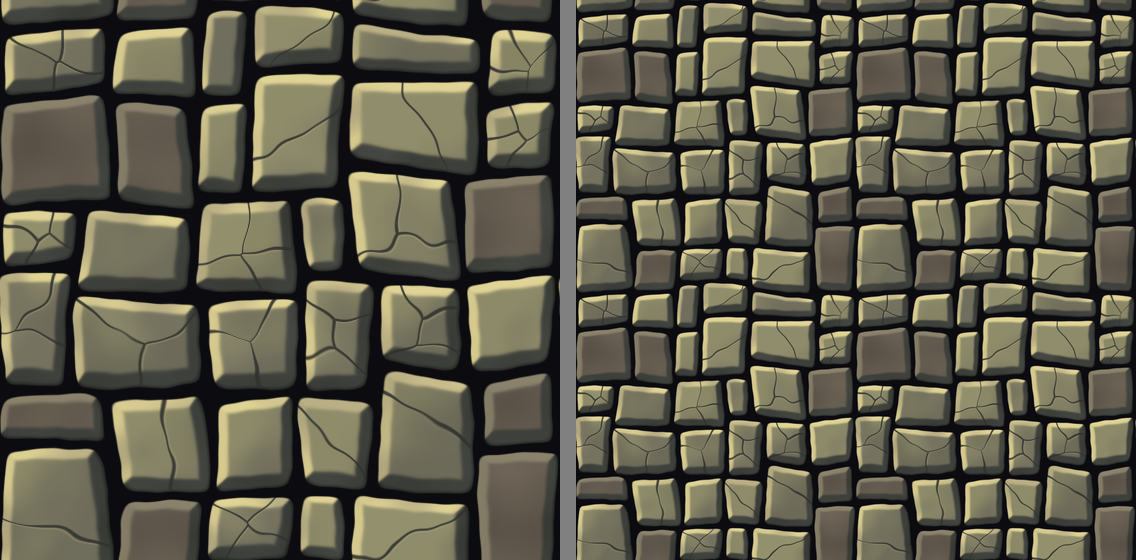
Left, the tile; right, the same tile 2 across and 2 down.
Give the GLSL for this texture, as a WebGL 2 fragment shader.

```glsl
#version 300 es
precision highp float;
// Seamless wall of bevelled, cracked olive stones set in dark mortar.

uniform vec2 u_resolution;
out vec4 fragColor;

const float GRID = 6.0;          // stones per side, must be even
const float JITTER = 0.29;       // variation of stone size, in cells
const float TILT = 0.09;         // slant of each stone side
const float GAP = 0.0085;        // half width of the mortar
const float WARP = 0.036;        // large bending of the rows
const float WOBBLE = 0.005;      // small bending of the outlines
const float ROUNDING = 120.0;    // higher is sharper outer corners
const float MITRE = 650.0;       // sharpness between bevel and face
const vec4 BEVEL = vec4(0.017, 0.017, 0.022, 0.027); // left, top, right, bottom
const float CRACK_WIDTH = 0.0021;
const float BROWN_SHARE = 0.2;
const float CRACKED_SHARE = 0.8;

const vec3 MORTAR = vec3(0.045, 0.045, 0.062);
const vec3 SHADE = vec3(0.24, 0.25, 0.23);
const vec3 GREY = vec3(0.44, 0.43, 0.36);
const vec3 OLIVE = vec3(0.55, 0.54, 0.41);
const vec3 TAN = vec3(0.73, 0.69, 0.52);
const vec3 CREAM = vec3(0.88, 0.83, 0.585);
const vec3 BROWN = vec3(0.39, 0.355, 0.31);
const vec3 BROWN_LIGHT = vec3(0.54, 0.51, 0.42);
const float TAU = 6.28319;

struct Stone {
  float dist;      // rounded outline
  vec4 sides;      // distance to left, top, right, bottom
  vec2 local;      // position from the centre
  vec2 halfSize;
  vec2 id;
};

vec3 hash(vec2 cell, float seed) {
  uvec3 v = uvec3(vec3(cell, seed)) * 1664525u + 1013904223u;
  v.x += v.y * v.z; v.y += v.z * v.x; v.z += v.x * v.y;
  v ^= v >> 16u;
  v.x += v.y * v.z; v.y += v.z * v.x; v.z += v.x * v.y;
  return vec3(v >> 8u) / 16777216.0;
}

float slope(vec2 corner, vec2 p, float period, float seed) {
  return dot(hash(mod(corner, period), seed).xy * 2.0 - 1.0, p - corner);
}

// Gradient noise over the unit square, wrapping after one unit.
float noise(vec2 uv, float period, float seed) {
  vec2 p = uv * period, i = floor(p), f = p - i, e = vec2(0, 1);
  vec2 u = f * f * f * (f * (f * 6.0 - 15.0) + 10.0);
  return mix(mix(slope(i, p, period, seed), slope(i + e.yx, p, period, seed), u.x),
             mix(slope(i + e, p, period, seed), slope(i + 1.0, p, period, seed), u.x), u.y);
}

vec2 noise2(vec2 uv, float period, float seed) {
  return vec2(noise(uv, period, seed), noise(uv, period, seed + 1.0));
}

float joint(vec2 vertex) {
  return JITTER * (2.0 * hash(mod(vertex, GRID), 1.0).x - 1.0);
}

// Joints run upright through even vertices and level through odd ones.
Stone stoneAt(vec2 p, vec2 cell) {
  Stone s;
  s.id = mod(cell, GRID);
  float a = joint(cell), b = joint(cell + vec2(1, 0));
  float c = joint(cell + vec2(0, 1)), d = joint(cell + 1.0);
  bool even = mod(cell.x + cell.y, 2.0) < 0.5;
  vec2 low = even ? vec2(a, b) : vec2(c, a);
  vec2 high = 1.0 + (even ? vec2(d, c) : vec2(b, d));
  s.halfSize = 0.5 * (high - low) / GRID;
  s.local = (p - cell - 0.5 * (low + high)) / GRID;
  vec4 tilt = TILT * (2.0 * vec4(hash(s.id, 2.0), hash(s.id, 3.0).x) - 1.0);
  s.sides = vec4(-s.local.x, s.local.y, s.local.x, -s.local.y) - s.halfSize.xyxy.xyxy
          + tilt * s.local.yxyx + GAP;
  s.dist = log(dot(exp(ROUNDING * s.sides), vec4(1))) / ROUNDING;
  return s;
}

// Splits a stone into shards: border distance, upward-left facing, shard tone.
vec3 shards(Stone s, vec2 p) {
  vec2 sites[4];
  int count = 2 + int(hash(s.id, 5.0).x * 2.99), nearest = 0;
  float turn = TAU * hash(s.id, 5.0).y;
  for (int i = 0; i < count; i++) {
    vec3 r = hash(s.id, 10.0 + float(i));
    float angle = turn + TAU * (float(i) + 0.6 * (r.x - 0.5)) / float(count);
    sites[i] = s.halfSize * (0.35 + 0.5 * r.y) * vec2(cos(angle), sin(angle));
    if (distance(p, sites[i]) < distance(p, sites[nearest])) nearest = i;
  }
  vec3 result = vec3(1, 0, hash(s.id, 10.0 + float(nearest)).z);
  for (int i = 0; i < count; i++) {
    if (i == nearest) continue;
    vec2 outward = normalize(sites[i] - sites[nearest]);
    float border = dot(0.5 * (sites[i] + sites[nearest]) - p, outward);
    if (border < result.x) result.xy = vec2(border, dot(outward, vec2(-0.6, 0.8)));
  }
  return result;
}

void main() {
  vec2 uv = gl_FragCoord.xy / u_resolution;
  float soft = max(1.0 / min(u_resolution.x, u_resolution.y), 0.0012);
  vec2 p = GRID * (uv + WARP * noise2(uv, 3.0, 20.0) + WOBBLE * noise2(uv, 22.0, 22.0));

  // Stone under this point
  Stone s = stoneAt(p, floor(p));
  for (int k = 0; k < 9; k++) {
    Stone other = stoneAt(p, floor(p) + vec2(k % 3, k / 3) - 1.0);
    if (other.dist < s.dist) s = other;
  }
  vec3 r = hash(s.id, 4.0);
  bool brown = r.x < BROWN_SHARE;
  float mottle = noise(uv, 9.0, 24.0);

  // Flat face and four bevels, blended at the mitres
  float warmth = 0.6 + 0.9 * (r.y - 0.5) + 0.7 * mottle + 3.0 * (s.local.y - s.local.x);
  vec3 face = brown ? BROWN * (1.0 + 0.2 * mottle) : mix(GREY, OLIVE, smoothstep(0.1, 0.9, warmth));
  vec3 lit = brown ? BROWN_LIGHT : mix(TAN, CREAM, smoothstep(-0.3, 0.15, mottle + 0.4 * (r.z - 0.5)));
  vec3 dark = SHADE * (1.0 + 0.25 * mottle) * (1.0 - 0.3 * smoothstep(-0.007, 0.0, s.dist));
  float fit = min(1.0, min(s.halfSize.x, s.halfSize.y) / 0.06);
  vec4 w = exp(MITRE * clamp(s.sides + BEVEL * fit, -0.06, 0.06));
  float total = 1.0 + w.x + w.y + w.z + w.w;

  // Cracks with a lit lower lip
  float lip = 0.0, crack = 0.0;
  if (!brown && r.z < CRACKED_SHARE && fit >= 0.9) {
    vec3 shard = shards(s, s.local + 0.03 * noise2(uv, 14.0, 26.0));
    float width = CRACK_WIDTH * clamp(1.0 + 1.6 * noise(uv, 11.0, 28.0), 0.3, 1.5);
    crack = 1.0 - smoothstep(width - soft, width + soft, shard.x);
    lip = smoothstep(0.2, 0.8, shard.y) * (1.0 - smoothstep(width, width + 0.0045, shard.x));
    face *= 0.95 + 0.1 * shard.z;
  }
  face = mix(face, TAN, 0.45 * lip);
  vec3 color = (face + lit * (0.95 * w.x + w.y) + dark * (w.z + w.w)) / total;
  color = mix(color, SHADE * 0.78, 0.9 * crack);

  fragColor = vec4(mix(color, MORTAR, smoothstep(-soft, soft, s.dist)), 1.0);
}
```
